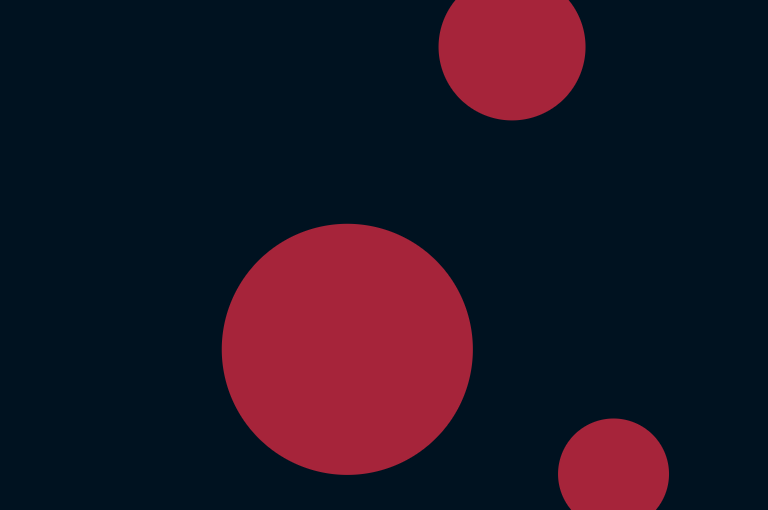
A Shadertoy shader for this background:

```glsl
const vec3 NAVY = vec3(0.0, 0.07, 0.125);
const vec3 CRIMSON = vec3(0.65, 0.14, 0.227);

// Discs as (centre x, centre y, radius), in units of canvas height
const int DISC_COUNT = 3;
const vec3 DISCS[DISC_COUNT] = vec3[DISC_COUNT](
    vec3(0.681, 0.315, 0.2462),
    vec3(1.004, 0.908, 0.1441),
    vec3(1.203, 0.0706, 0.1088)
);

float discDistance(vec2 point, vec3 disc) {
    return length(point - disc.xy) - disc.z;
}

void mainImage(out vec4 fragColor, in vec2 fragCoord) {
    vec2 point = fragCoord / iResolution.y;
    float pixel = 1.0 / iResolution.y;

    // Union of all discs
    float nearest = 1e3;
    for (int i = 0; i < DISC_COUNT; i++) {
        nearest = min(nearest, discDistance(point, DISCS[i]));
    }

    // Flat fill with a one-pixel soft edge
    float coverage = clamp(0.5 - nearest / pixel, 0.0, 1.0);
    fragColor = vec4(mix(NAVY, CRIMSON, coverage), 1.0);
}
```
